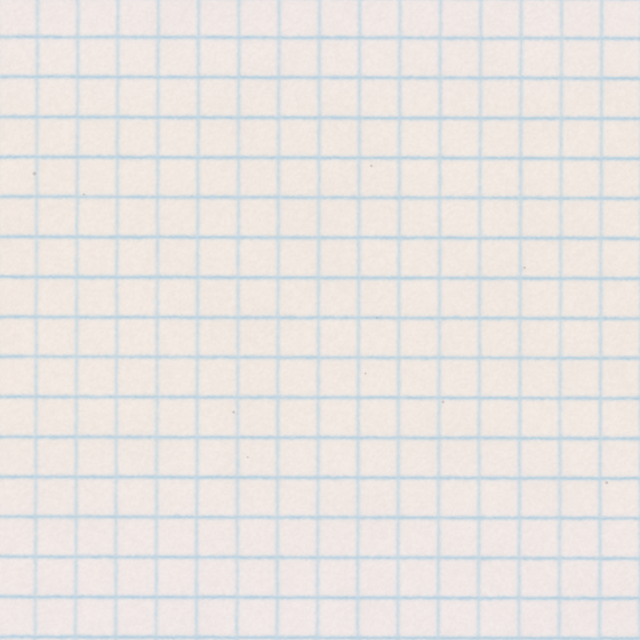
A WebGL 1 fragment shader for this pattern:

```glsl
precision highp float;
// Sheet of squared paper: soft pale blue rules on grainy cream stock.

uniform vec2 u_resolution;

const vec2 PITCH = vec2(0.06297, 0.0625);       // spacing of the rules
const vec2 FIRST = vec2(0.0550, 0.0052);        // first rule from left and bottom
const vec2 SKEW = vec2(0.0035, -0.0028);        // drift along each rule
const vec2 RULE_SIGMA = vec2(0.0024, 0.0022);   // soft half width of the rules
const vec2 RULE_STRENGTH = vec2(0.74, 0.88);    // upright, level
const vec3 UPRIGHT_INK = vec3(0.770, 0.845, 0.885);
const vec3 LEVEL_INK = vec3(0.705, 0.810, 0.875);
const vec3 PAPER_WARM = vec3(0.946, 0.910, 0.882);
const vec3 PAPER_PINK = vec3(0.942, 0.909, 0.902);
const vec3 SPECK_COLOR = vec3(0.66, 0.62, 0.62);
const float WOBBLE = 0.0006;
const float ROUGHNESS = 0.0016;                 // ragged edge of the ink
const float HALO = 0.13;                        // faint bleed beside a rule
const float HALO_WIDTH = 2.1;
const float GRAIN = 0.032;
const float SPECK_CELLS = 9.0;
const float SPECK_CHANCE = 0.13;

float hash(vec2 p) {
  vec3 q = fract(vec3(p.xyx) * 0.1031);
  q += dot(q, q.yzx + 33.33);
  return fract((q.x + q.y) * q.z);
}

float noise(vec2 p) {
  vec2 cell = floor(p);
  vec2 f = fract(p);
  f = f * f * (3.0 - 2.0 * f);
  float low = mix(hash(cell), hash(cell + vec2(1.0, 0.0)), f.x);
  float high = mix(hash(cell + vec2(0.0, 1.0)), hash(cell + 1.0), f.x);
  return mix(low, high, f.y);
}

// Ink coverage of evenly spaced rules; "along" runs down their length.
float ruleInk(float across, float along, float pitch, float sigma, float seed) {
  float index = floor(across / pitch + 0.5);
  float shift = (hash(vec2(index + 20.0, seed)) - 0.5) * WOBBLE;
  shift += (noise(vec2(along * 55.0, index * 7.0 + seed)) - 0.5) * WOBBLE;
  shift += (noise(vec2(along, across) * 240.0 + seed) - 0.5) * ROUGHNESS;
  float d = (across - index * pitch + shift) / sigma;
  float core = exp(-0.5 * d * d);
  float halo = exp(-0.5 * d * d / (HALO_WIDTH * HALO_WIDTH));
  float density = 0.92 + 0.14 * (hash(vec2(index + 50.0, seed)) - 0.5);
  density += 0.30 * (noise(vec2(along * 150.0, index * 5.0 + seed)) - 0.5);
  return clamp(density, 0.0, 1.0) * mix(core, halo, HALO);
}

vec3 paper(vec2 p) {
  float warmth = smoothstep(0.0, 0.45, p.y) * (1.0 - smoothstep(0.72, 1.1, p.y));
  vec3 color = mix(PAPER_PINK, PAPER_WARM, warmth);
  // Fine slanted fibres over broad mottling
  vec2 fibre = vec2(p.x + p.y * 0.5, p.y - p.x * 0.5);
  float grain = 0.5 * noise(fibre * vec2(150.0, 210.0)) + 0.5 * noise(p * 330.0);
  color += GRAIN * (grain - 0.5);
  return color + 0.008 * (noise(p * 16.0) - 0.5);
}

// Sparse dust, at most one speck per cell
float specks(vec2 p, float pixel) {
  vec2 cell = floor(p * SPECK_CELLS);
  vec2 offset = vec2(hash(cell + 3.1), hash(cell + 17.7)) * 0.8 + 0.1;
  float d = length(p - (cell + offset) / SPECK_CELLS);
  float radius = mix(0.0012, 0.0027, hash(cell + 41.3));
  float present = step(hash(cell + 71.9), SPECK_CHANCE);
  float edge = max(pixel, 0.0018);
  return present * (1.0 - smoothstep(radius - edge, radius + edge, d));
}

void main() {
  vec2 p = gl_FragCoord.xy / u_resolution;
  float pixel = 1.0 / min(u_resolution.x, u_resolution.y);
  vec2 grid = p - FIRST - SKEW * p.yx;
  vec2 sigma = max(RULE_SIGMA, vec2(0.6 * pixel));

  float upright = RULE_STRENGTH.x * ruleInk(grid.x, p.y, PITCH.x, sigma.x, 11.0);
  float level = RULE_STRENGTH.y * ruleInk(grid.y, p.x, PITCH.y, sigma.y, 83.0);

  // The paler upright ink lies on top, so the crossings lighten
  vec3 color = paper(p);
  vec3 tooth = vec3(0.03 * (noise(p * 260.0) - 0.5));
  color = mix(color, LEVEL_INK + tooth, level);
  color = mix(color, UPRIGHT_INK + tooth, upright);
  color = mix(color, SPECK_COLOR, 0.5 * specks(p, pixel));

  gl_FragColor = vec4(color, 1.0);
}
```
